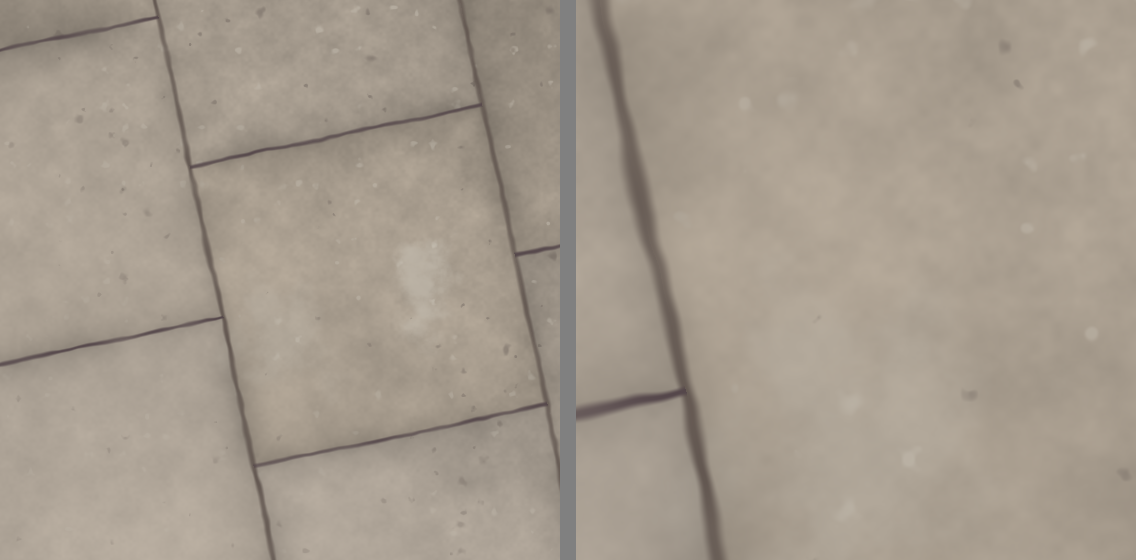
Left: the whole. Right: its middle third, enlarged.
Write a WebGL 1 fragment shader that draws this texture.

```glsl
precision highp float;
// Weathered concrete paving slabs in a tilted running bond with thin dark joints.

uniform vec2 u_resolution;

const float TILT = 0.2094;
const vec2 SLAB_SIZE = vec2(0.533, 0.548);
const vec2 BOND_ORIGIN = vec2(0.479, 0.068);

const vec3 STONE = vec3(0.660, 0.619, 0.567);
const vec3 PALE_STAIN = vec3(0.755, 0.725, 0.675);
const vec3 PIT = vec3(0.47, 0.43, 0.40);
const vec3 SIDE_JOINT = vec3(0.38, 0.335, 0.31);
const vec3 CROSS_JOINT = vec3(0.33, 0.275, 0.29);

float hash(vec2 p) {
  return fract(sin(dot(p, vec2(127.1, 311.7))) * 43758.55);
}

float noise(vec2 p) {
  vec2 i = floor(p);
  vec2 f = fract(p);
  f = f * f * (3.0 - 2.0 * f);
  return mix(mix(hash(i), hash(i + vec2(1.0, 0.0)), f.x),
             mix(hash(i + vec2(0.0, 1.0)), hash(i + 1.0), f.x), f.y);
}

// Layered noise, centred on zero
float fbm(vec2 p) {
  float sum = 0.0;
  float gain = 0.5;
  for (int i = 0; i < 5; i++) {
    sum += gain * (noise(p) - 0.5);
    p = p * 2.03 + 17.3;
    gain *= 0.55;
  }
  return sum;
}

// One jittered ragged spot in some of the grid cells
float speckles(vec2 p, float density, float seed) {
  vec2 cell = floor(p) + seed;
  vec2 centre = 0.35 + 0.3 * vec2(hash(cell), hash(cell + 5.7));
  float radius = mix(0.10, 0.30, hash(cell + 9.1));
  float dist = length(fract(p) - centre) + 0.3 * (noise(p * 5.0) - 0.5);
  float present = step(hash(cell + 2.3), density);
  return present * (1.0 - smoothstep(0.0, radius, dist));
}

// Ragged elliptical blotch
float stain(vec2 p, vec2 centre, vec2 radius) {
  float dist = length((p - centre) / radius) + 1.6 * fbm(p * 22.0);
  return 1.0 - smoothstep(0.35, 1.25, dist);
}

// Soft-edged line from the distance to its axis
float joint(float dist, float halfWidth) {
  return 1.0 - smoothstep(halfWidth * 0.15, halfWidth * 1.6, dist);
}

void main() {
  vec2 uv = gl_FragCoord.xy / u_resolution.y;

  // Tilted slab grid, alternate columns shifted by half a slab
  float c = cos(TILT);
  float s = sin(TILT);
  vec2 p = vec2(c * uv.x + s * uv.y, c * uv.y - s * uv.x);
  vec2 wobble = 0.004 * (vec2(noise(p * 13.0), noise(p * 13.0 + 31.0)) - 0.5);
  wobble += 0.002 * (vec2(noise(p * 60.0), noise(p * 60.0 + 9.0)) - 0.5);
  vec2 grid = (p + wobble - BOND_ORIGIN) / SLAB_SIZE;
  float column = floor(grid.x);
  grid.y -= 0.5 * mod(column, 2.0);
  vec2 slab = vec2(column, floor(grid.y));
  vec2 local = fract(grid);
  vec2 edge = min(local, 1.0 - local) * SLAB_SIZE;

  // Slab tone: brighter low and left, darker toward the right and the top corner
  float tone = 1.085 - 0.08 * uv.y - 0.065 * smoothstep(0.2, 1.0, uv.x);
  tone += 0.02 * (hash(slab + 3.0) - 0.5);
  tone -= 0.05 * step(0.5, column);
  tone -= 0.12 * smoothstep(0.84, 0.98, uv.y) * smoothstep(0.34, 0.1, uv.x);
  vec3 color = STONE * tone;
  color *= mix(vec3(1.005, 1.0, 0.99), vec3(0.995, 1.0, 1.01), hash(slab + 8.0));

  // Cloudy weathering and grain, rougher toward the upper right
  float rough = mix(0.6, 1.3, smoothstep(0.5, 1.6, uv.x + uv.y));
  color *= 1.0 + 0.15 * fbm(p * 4.5 + slab * 7.0);
  color *= 1.0 + 0.13 * rough * fbm(p * 26.0 + slab * 3.0);
  color *= 1.0 + 0.03 * rough * (noise(uv * 150.0) - 0.5);

  // Pale stains, chips and a few dark pits
  float pale = 0.70 * stain(uv, vec2(0.75, 0.49), vec2(0.055, 0.085));
  pale += 0.36 * stain(uv, vec2(0.505, 0.385), vec2(0.095, 0.10));
  pale += 0.45 * rough * speckles(uv * 29.0, 0.16, 11.0);
  color = mix(color, PALE_STAIN, min(pale, 1.0));
  float pits = speckles(uv * 25.0, 0.06, 47.0) + speckles(uv * 43.0, 0.05, 83.0);
  color = mix(color, PIT, min(0.45 * rough * pits, 1.0));

  // Grime gathered unevenly along the slab edges
  float grime = exp(-min(edge.x, edge.y) / 0.032);
  color *= 1.0 - grime * (0.15 + 0.20 * fbm(p * 9.0));

  // Joints of uneven width and depth, darkest where the gap is open
  float wear = noise(p * 38.0);
  float side = joint(edge.x, mix(0.0034, 0.0062, wear));
  float cross = joint(edge.y, mix(0.0024, 0.0046, wear));
  color = mix(color, SIDE_JOINT, side * mix(0.60, 1.0, noise(p * 24.0)));
  color = mix(color, CROSS_JOINT, cross * mix(0.60, 1.0, noise(p * 17.0 + 5.0)));

  gl_FragColor = vec4(color, 1.0);
}
```
